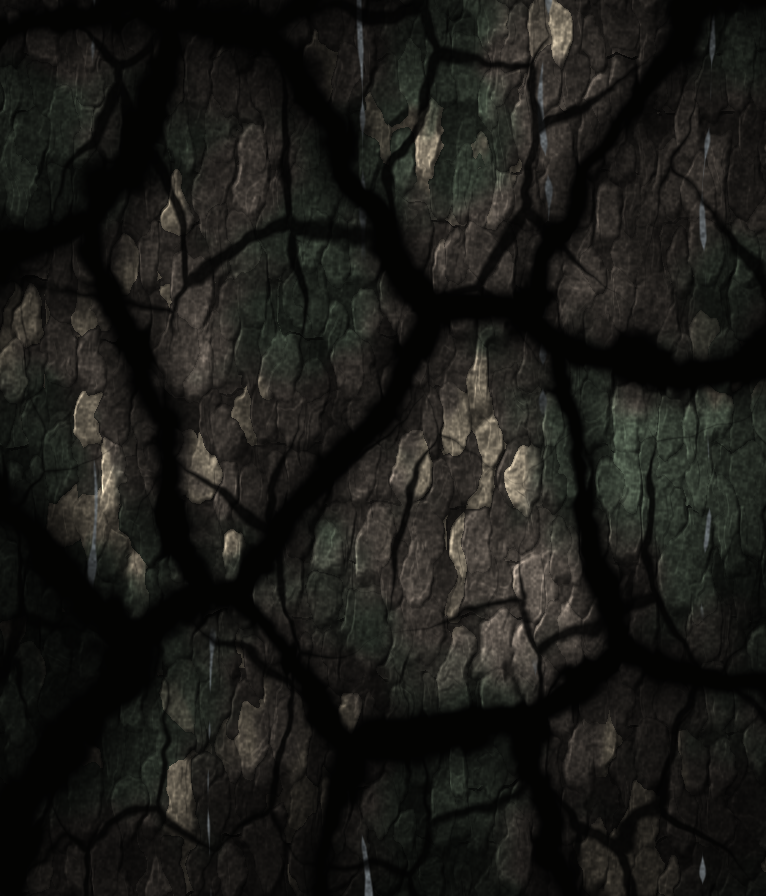
Give the GLSL for this texture, as a Shadertoy shader.

```glsl
// Dark pine bark: flaky plates split by deep black cracks, with moss and resin drips.

const vec3 CRACK = vec3(0.010, 0.010, 0.009);
const vec3 BROWN = vec3(1.07, 0.98, 0.89);
const vec3 MOSS  = vec3(0.90, 1.03, 0.86);
const vec3 TAN   = vec3(1.08, 1.00, 0.86);
const vec3 RESIN = vec3(0.50, 0.53, 0.55);
const vec2 LIGHT = vec2(-0.5, 0.86);

float hash(vec2 p) {
    vec3 q = fract(p.xyx * 0.1031);
    q += dot(q, q.yzx + 33.33);
    return fract((q.x + q.y) * q.z);
}

vec2 hash2(vec2 p) {
    return vec2(hash(p), hash(p + 71.7));
}

float noise(vec2 p) {
    vec2 i = floor(p), f = fract(p);
    f = f * f * (3.0 - 2.0 * f);
    return mix(mix(hash(i), hash(i + vec2(1, 0)), f.x),
               mix(hash(i + vec2(0, 1)), hash(i + vec2(1, 1)), f.x), f.y);
}

float fbm(vec2 p) {
    float sum = 0.0, amp = 0.53;
    for (int i = 0; i < 4; i++) {
        sum += amp * noise(p);
        p = mat2(1.6, 1.2, -1.2, 1.6) * p + 9.2;
        amp *= 0.5;
    }
    return sum;
}

// Random displacement of a point, up to amp in each axis
vec2 wobble(vec2 p, vec2 density, float amp) {
    return amp * (2.0 * vec2(noise(p * density), noise(p * density + 43.1)) - 1.0);
}

// Distance to the nearest border between irregular plates, in canvas units
float plateEdge(vec2 p, vec2 density) {
    vec2 q = p * density, cell = floor(q), nearest = vec2(9.0);
    for (int y = -1; y <= 1; y++)
    for (int x = -1; x <= 1; x++) {
        vec2 c = cell + vec2(x, y);
        vec2 d = c + 0.1 + 0.8 * hash2(c) - q;
        if (dot(d, d) < dot(nearest, nearest)) nearest = d;
    }
    float edge = 9.0;
    for (int y = -2; y <= 2; y++)
    for (int x = -2; x <= 2; x++) {
        vec2 c = cell + vec2(x, y);
        vec2 d = c + 0.1 + 0.8 * hash2(c) - q;
        vec2 gap = d - nearest;
        if (dot(gap, gap) > 1e-4) edge = min(edge, dot(0.5 * (d + nearest), normalize(gap)));
    }
    return edge / (0.5 * (density.x + density.y));
}

// Overlapping upright scales: x = height, y = random tint of the top scale
vec2 flakes(vec2 p, vec2 density) {
    vec2 q = p * density, cell = floor(q), top = vec2(-9.0, 0.0);
    for (int y = -1; y <= 1; y++)
    for (int x = -1; x <= 1; x++) {
        vec2 c = cell + vec2(x, y), r = hash2(c);
        vec2 d = q - c - 0.1 - 0.8 * r;
        float radius = mix(0.55, 0.85, r.y);
        float h = hash(c + 17.3) - 0.35 * d.y - 1.6 * smoothstep(radius - 0.25, radius + 0.1, length(d));
        if (h > top.x) top = vec2(h, hash(c + 5.9));
    }
    return top;
}

// Bark surface: x = full height, y = scale height, z = scale tint
vec3 barkSurface(vec2 p) {
    vec2 q = p + wobble(p, vec2(55, 28), 0.009) + wobble(p, vec2(170, 110), 0.002);
    vec2 scale = flakes(q, vec2(38, 16));
    float n = 8.0 * fbm(q * vec2(24, 10));
    float terrace = floor(n) + smoothstep(0.7, 1.0, fract(n));
    float rough = fbm(p * vec2(130, 65));
    return vec3(scale.x + 0.28 * terrace + 0.6 * rough, scale);
}

// Broken vertical trail of pale drops around the line x = center
float drip(vec2 p, float center, float seed) {
    float path = center + 0.02 * (noise(vec2(p.y * 9.0, seed)) - 0.5);
    float width = 0.011 * (noise(vec2(p.y * 38.0, seed + 3.0)) - 0.5);
    float reach = smoothstep(0.56, 0.68, noise(vec2(p.y * 5.0, seed + 8.0)));
    return reach * smoothstep(0.0015, -0.0015, abs(p.x - path) - width);
}

void mainImage(out vec4 fragColor, in vec2 fragCoord) {
    vec2 p = fragCoord / iResolution.y;
    vec2 uv = fragCoord / iResolution.xy;

    // Relief lit from the upper left
    vec3 bark = barkSurface(p);
    float slope = bark.x - barkSurface(p + 0.003 * LIGHT).x;
    float patches = fbm(p * vec2(7, 4.5) + 3.7);
    float grain = noise(p * 330.0) + noise(p * 190.0) - 1.0;

    // Brightness in stops
    float stops = 0.5 - 1.7 * smoothstep(0.22, 0.72, length(uv - vec2(0.52, 0.58)));
    stops += 2.6 * (patches - 0.5) + 0.7 * (bark.z - 0.5);
    stops += clamp(1.5 * slope, -1.7, 1.0) + 0.7 * (clamp(bark.y, -0.5, 1.0) - 0.6);
    stops += 0.55 * grain;

    // Weathered pale scales
    float pale = smoothstep(0.72, 0.8, bark.z) * smoothstep(0.5, 0.62, fbm(p * vec2(11, 6) + 21.0));
    stops += 0.75 * pale;
    float moss = smoothstep(0.42, 0.6, fbm(p * 6.0 + 50.0));
    vec3 color = 0.135 * exp2(stops) * mix(mix(BROWN, MOSS, moss), TAN, pale);

    // Resin
    for (int i = 0; i < 5; i++) {
        float seed = float(i) * 13.7 + 2.0;
        float center = (float(i) + 0.2 + 0.6 * hash(vec2(seed, 4.0))) * 0.17;
        color = mix(color, RESIN * (0.75 + 0.3 * grain), 0.85 * drip(p, center, seed));
    }

    // Deep cracks between plates, thin partial cracks inside them
    vec2 q = p + wobble(p, vec2(5), 0.03) + wobble(p, vec2(21), 0.011) + wobble(p, vec2(75), 0.003);
    float edge = plateEdge(q + vec2(0.31, 0.17), vec2(3.3, 2.6)) + 0.006 * (bark.y - 0.5);
    float width = mix(0.004, 0.017, noise(p * 6.0 + 11.0));
    float solid = smoothstep(width, width + 0.013, edge) * mix(0.4, 1.0, smoothstep(width, width + 0.05, edge));
    float fine = plateEdge(q + 4.6, vec2(7.5, 4.5));
    float fineWidth = 0.014 * (noise(p * 7.0 + 31.0) - 0.52);
    solid *= mix(0.15, 1.0, smoothstep(fineWidth - 0.001, fineWidth + 0.005, fine));

    fragColor = vec4(mix(CRACK, color, solid), 1.0);
}
```
